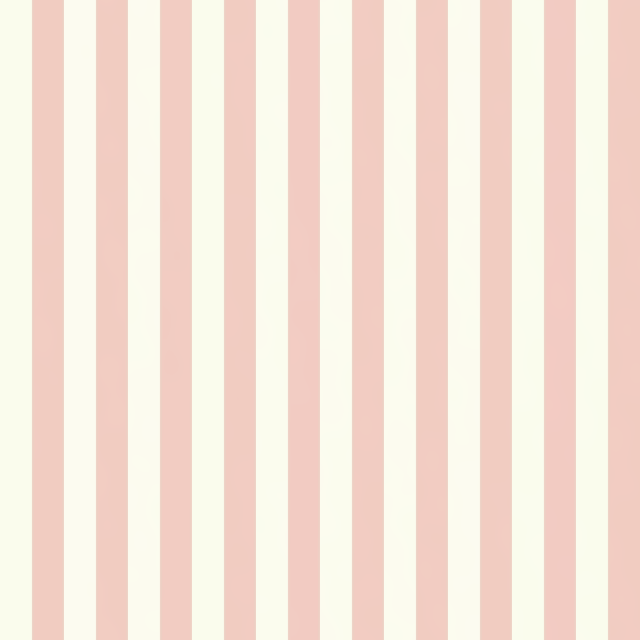
Write a WebGL 1 fragment shader that draws this pattern.

```glsl
precision highp float;
// Ten pairs of even vertical stripes, cream and blush pink, with faint uneven tint.

uniform vec2 u_resolution;

float hash(float n) {
  return fract(sin(n * 12.99 + 4.1) * 437.58);
}

// Slow, mostly vertical mottling from layered sines, about -1 to 1.
float mottle(vec2 p) {
  return 0.5 * sin(p.x * 47.0 + 1.3 * sin(p.y * 9.0))
       + 0.3 * sin(p.y * 31.0 + p.x * 83.0)
       + 0.2 * sin(p.y * 74.0 - p.x * 29.0);
}

void main() {
  vec2 uv = gl_FragCoord.xy / u_resolution;
  float pixel = 1.0 / u_resolution.x;

  // Keep the outer stripes flat up to the canvas border.
  float x = clamp(uv.x, 0.005, 0.995) * 10.0;
  float stripe = floor(x);

  // Signed distance to the pink band's edge, positive inside.
  float edge = (0.25 - abs(fract(x) - 0.75)) * 0.1;
  float softness = max(0.0012, 0.75 * pixel);
  float pinkMask = smoothstep(-softness, softness, edge);

  // Each stripe leans slightly toward its own tint.
  float wear = mottle(uv);
  vec3 cream = mix(vec3(0.99, 0.985, 0.94), vec3(0.98, 0.99, 0.93),
                   smoothstep(0.3, 0.9, hash(stripe) + 0.15 * wear));
  vec3 pink = mix(vec3(0.952, 0.795, 0.765), vec3(0.945, 0.802, 0.757),
                  hash(stripe + 17.0));
  pink += 0.002 * wear;

  // A thin tan rim just inside the pink edges.
  float rim = 1.0 - smoothstep(0.0012, 0.0032, abs(edge - 0.001));
  pink = mix(pink, vec3(0.92, 0.82, 0.77), 0.6 * rim);

  gl_FragColor = vec4(mix(cream, pink, pinkMask), 1.0);
}
```
